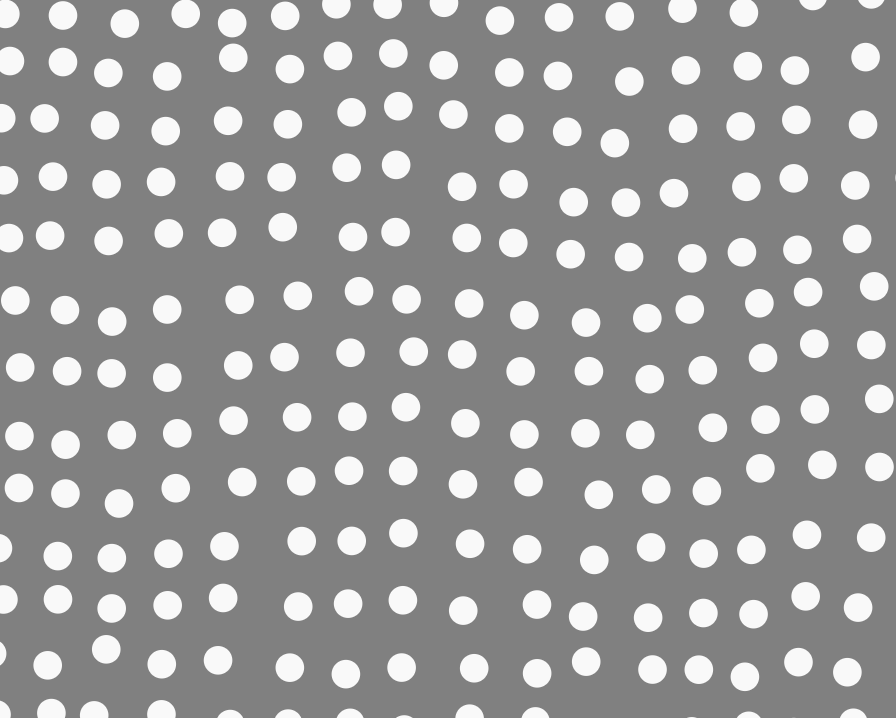
Write a Shadertoy shader that draws this pattern.

```glsl
// Evenly scattered pale dots on a flat grey ground.
// Each cell of a square lattice owns one dot; smooth noise bends the rows
// and columns, and a small random step breaks up the remaining order.

const float CELL = 0.0800;     // lattice pitch, in canvas heights
const float RADIUS = 0.0199;   // dot radius, in canvas heights
const float DRIFT = 0.80;      // span of the smooth bending, in cells
const float JITTER = 0.17;     // largest random step, in cells
const float TAU = 6.2831853;

const vec3 GROUND = vec3(0.502);
const vec3 DOT = vec3(0.975);

// Two random values in 0..1 for a lattice point
vec2 hash2(vec2 p) {
    vec3 q = fract(p.xyx * vec3(0.1031, 0.1030, 0.0973));
    q += dot(q, q.yzx + 33.33);
    return fract((q.xx + q.yz) * q.zy);
}

// Smooth two-channel value noise in 0..1
vec2 noise2(vec2 p) {
    vec2 i = floor(p);
    vec2 f = fract(p);
    f = f * f * (3.0 - 2.0 * f);
    vec2 low = mix(hash2(i), hash2(i + vec2(1, 0)), f.x);
    vec2 high = mix(hash2(i + vec2(0, 1)), hash2(i + vec2(1, 1)), f.x);
    return mix(low, high, f.y);
}

// Centre of the dot owned by a cell, in cell units
vec2 dotCentre(vec2 cell, float drift, float jitter) {
    vec2 bend = drift * (noise2(cell * 0.23 + 41.7) - 0.5);
    vec2 rnd = hash2(cell + 117.0);
    float angle = TAU * rnd.x;
    vec2 hop = jitter * sqrt(rnd.y) * vec2(cos(angle), sin(angle));
    return cell + 0.5 + bend + hop;
}

// Distance to the nearest dot centre, in cell units
float nearestDot(vec2 p, float drift, float jitter) {
    vec2 home = floor(p);
    float nearest = 10.0;
    for (int y = -1; y <= 1; y++) {
        for (int x = -1; x <= 1; x++) {
            vec2 centre = dotCentre(home + vec2(x, y), drift, jitter);
            nearest = min(nearest, distance(p, centre));
        }
    }
    return nearest;
}

void mainImage(out vec4 fragColor, in vec2 fragCoord) {
    vec2 uv = fragCoord / iResolution.y;
    float pixel = 1.0 / iResolution.y;

    // Offset the lattice so that the borders cut through some dots
    vec2 p = uv / CELL + vec2(8.4, 5.3);
    float edge = RADIUS - CELL * nearestDot(p, DRIFT, JITTER);

    // Edge softened over one pixel
    float cover = clamp(edge / pixel + 0.5, 0.0, 1.0);
    fragColor = vec4(mix(GROUND, DOT, cover), 1.0);
}
```
